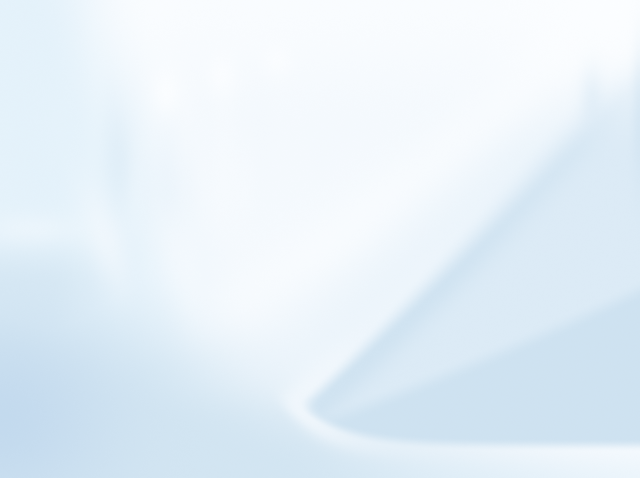
Write a Shadertoy shader that draws this background.

```glsl
#define WHITE vec3(0.985, 0.993, 1.0)
#define FROST vec3(0.957, 0.976, 0.993)
#define PALE vec3(0.895, 0.948, 0.982)
#define MIST vec3(0.825, 0.898, 0.948)
#define DEEP vec3(0.755, 0.847, 0.930)
#define PANE vec3(0.862, 0.920, 0.964)
#define SHADE vec3(0.802, 0.882, 0.940)
#define STREAK_SCALE vec2(34.0, 5.0)

float hash(vec2 p) {
    vec3 q = fract(vec3(p.xyx) * 0.1031);
    q += dot(q, q.yzx + 33.33);
    return fract((q.x + q.y) * q.z);
}

float valueNoise(vec2 p) {
    vec2 cell = floor(p), f = fract(p);
    f = f * f * (3.0 - 2.0 * f);
    float low = mix(hash(cell), hash(cell + vec2(1, 0)), f.x);
    float high = mix(hash(cell + vec2(0, 1)), hash(cell + vec2(1, 1)), f.x);
    return mix(low, high, f.y);
}

// Soft elliptical spot, 1 at its centre
float glow(vec2 p, vec2 centre, vec2 radius) {
    vec2 d = (p - centre) / radius;
    return exp(-dot(d, d));
}

float smoothMin(float a, float b, float k) {
    float h = max(k - abs(a - b), 0.0) / k;
    return min(a, b) - 0.25 * h * h * k;
}

// Pale sky on the left, white cloud, mist along the floor
vec3 backdrop(vec2 p) {
    float cloudEdge = 0.15 + 0.22 * (1.0 - p.y);
    vec3 color = mix(PALE, FROST, smoothstep(-0.11, 0.10, p.x - cloudEdge));
    color = mix(color, WHITE, 0.7 * smoothstep(0.72, 1.0, p.y) * smoothstep(0.08, 0.24, p.x));

    float mist = 1.0 - smoothstep(0.24, 0.56, p.y + 0.5 * p.x);
    float bank = (1.0 - smoothstep(0.40, 0.53, p.y)) * (1.0 - smoothstep(0.06, 0.24, p.x));
    color = mix(color, MIST, max(mist, 0.75 * bank));
    color = mix(color, DEEP, 0.85 * glow(p, vec2(0.0, 0.12), vec2(0.17, 0.19)));
    return mix(color, WHITE, 0.3 * glow(p, vec2(0.05, 0.52), vec2(0.08, 0.035)));
}

// Upright wisps and bright puffs in the cloud
vec3 addWisps(vec3 color, vec2 p) {
    float region = glow(p, vec2(0.24, 0.62), vec2(0.14, 0.22));
    float streak = valueNoise(p * STREAK_SCALE) - 0.5;
    color += region * streak * vec3(0.035, 0.022, 0.010);
    color = mix(color, MIST, 0.35 * glow(p, vec2(0.188, 0.66), vec2(0.025, 0.10)));
    for (int i = 0; i < 3; i++) {
        float k = float(i);
        vec2 centre = vec2(0.26 + 0.087 * k, 0.81 + 0.032 * k);
        color = mix(color, WHITE, (0.85 - 0.1 * k) * glow(p, centre, vec2(0.022, 0.05 - 0.008 * k)));
    }
    for (int i = 0; i < 2; i++) {
        float k = float(i);
        vec2 q = p + vec2(0.22 * (p.y - 0.5), 0.0);
        color = mix(color, FROST, 0.65 * glow(q, vec2(0.165 + 0.11 * k, 0.50 - 0.04 * k), vec2(0.032, 0.11)));
    }
    return color;
}

// Large folded sheet, pointed at the lower left
vec3 addFold(vec3 color, vec2 p) {
    float bow = 0.10 * (p.y - 0.14) * (0.74 - p.y);
    float side = 0.8 * (p.x - (0.469 + 0.724 * (p.y - 0.143) + bow));
    float base = p.y - (0.068 + 0.10 * exp(-14.0 * max(p.x - 0.46, -0.04)));
    float inside = smoothMin(side, base, 0.035);
    float fadeTop = 1.0 - smoothstep(0.66, 0.91, p.y);

    // Tinted slope and diagonal ray outside the crease
    float slope = smoothstep(-0.25, -0.01, side) * smoothstep(0.12, 0.30, p.y) * fadeTop;
    color = mix(color, vec3(0.915, 0.953, 0.982), 0.8 * slope);
    float ray = (p.x - 0.37 - 0.92 * (p.y - 0.33)) / 0.085;
    color = mix(color, WHITE, 0.6 * exp(-ray * ray) * smoothstep(0.22, 0.50, p.y));
    color = mix(color, WHITE, 0.9 * smoothstep(0.80, 1.0, p.y) * smoothstep(0.72, 0.95, p.x));

    // Bright rim around the tip and under the base
    float rim = exp(-pow((inside + 0.018) / 0.028, 2.0));
    float rimReach = mix(0.20, 0.80, glow(p, vec2(0.44, 0.12), vec2(0.13, 0.16)));
    color = mix(color, FROST, rim * rimReach * (1.0 - smoothstep(0.35, 0.65, p.y)));
    color = mix(color, PALE, 0.4 * (1.0 - smoothstep(0.0, 0.075, p.y)) * smoothstep(0.4, 0.75, p.x));

    // Two panes split by a gently rising line
    float split = 0.16 + 0.50 * (p.x - 0.586) + 0.16 * pow(max(p.x - 0.586, 0.0), 2.0);
    float lowerPane = 1.0 - smoothstep(-0.025, 0.022, p.y - split);
    vec3 sheet = mix(PANE, SHADE, 0.9 * lowerPane);
    float crease = exp(-pow((side - 0.018) / 0.032, 2.0));
    sheet = mix(sheet, SHADE, 0.75 * crease * (1.0 - smoothstep(0.35, 0.85, p.y) * 0.6));
    float softness = mix(0.014, 0.035, smoothstep(0.1, 0.8, p.y));
    color = mix(color, sheet, smoothstep(-softness, softness, inside) * fadeTop);

    // Bent upper end of the crease and dim right margin
    color = mix(color, PANE, 0.55 * glow(p, vec2(0.925, 0.79), vec2(0.018, 0.065)));
    return mix(color, SHADE, 0.5 * glow(p, vec2(1.0, 0.75), vec2(0.012, 0.14)));
}

void mainImage(out vec4 fragColor, in vec2 fragCoord) {
    vec2 p = fragCoord / iResolution.xy;
    vec3 color = addFold(addWisps(backdrop(p), p), p);
    // Fine grain hides banding
    color += (hash(fragCoord) - 0.5) / 255.0;
    fragColor = vec4(clamp(color, 0.0, 1.0), 1.0);
}
```
